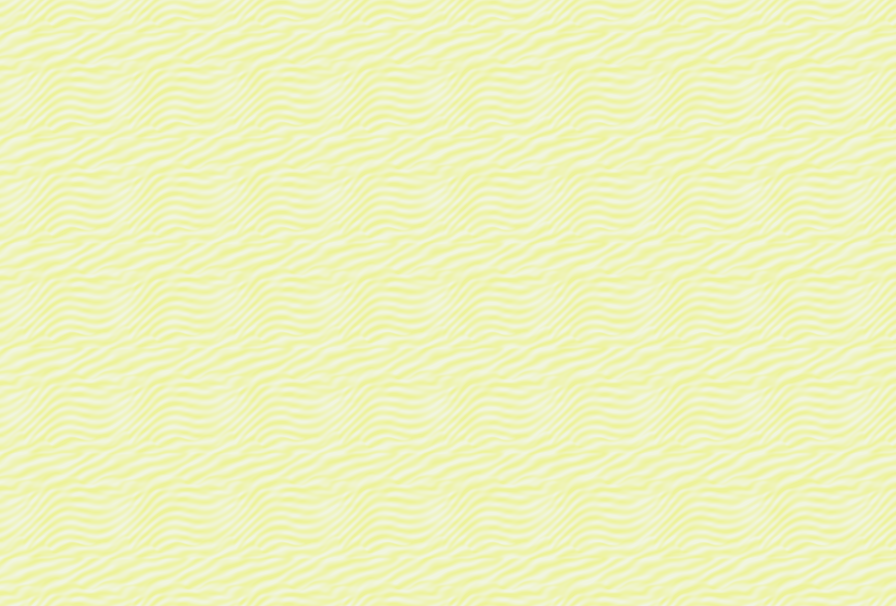
Give the GLSL for this pattern, as a WebGL 1 fragment shader.

```glsl
precision highp float;
// Pale lime zebra-like fabric: a square tile repeated about 8.5 by 5.8 times.
// Three soft wave gratings (humped, slanted, calm) are blended in horizontal
// bands; where they meet the stripes fork. Tileable noise bends and fades them.
uniform vec2 u_resolution;

const float TAU = 6.2831853;

// Random unit gradient at a lattice point
vec2 gradient(vec2 cell) {
    float h = fract(sin(dot(cell, vec2(12.7, 31.1))) * 437.58);
    return vec2(cos(TAU * h), sin(TAU * h));
}

// Gradient noise over the unit tile, with a whole number of cells per side
float tileNoise(vec2 p, vec2 cells) {
    p *= cells;
    vec2 i = floor(p);
    vec2 f = p - i;
    vec2 s = f * f * f * (f * (f * 6.0 - 15.0) + 10.0);
    vec2 lo = mod(i, cells);
    vec2 hi = mod(i + 1.0, cells);
    float a = dot(gradient(lo), f);
    float b = dot(gradient(vec2(hi.x, lo.y)), f - vec2(1.0, 0.0));
    float c = dot(gradient(vec2(lo.x, hi.y)), f - vec2(0.0, 1.0));
    float d = dot(gradient(hi), f - 1.0);
    return mix(mix(a, b, s.x), mix(c, d, s.x), s.y);
}

float wave(float phase) {
    return cos(TAU * phase);
}

// Mix of two gratings that keeps their contrast
float blend(float a, float b, float w) {
    return mix(a, b, w) / sqrt(w * w + (1.0 - w) * (1.0 - w));
}

// Soft round spot, repeated once per tile
float spot(vec2 p, vec2 centre, vec2 tightness) {
    vec2 d = fract(p - centre + 0.5) - 0.5;
    return exp(-dot(d * d, tightness));
}

// Stripe brightness, -1 for yellow to 1 for white; p.y runs downwards
float stripes(vec2 p) {
    float bend = tileNoise(p, vec2(3.0, 4.0));
    float ripple = tileNoise(p + 0.37, vec2(5.0, 7.0));

    // Each phase gains a whole number of turns across the tile
    float hump = wave(11.0 * p.y + 5.0 * p.x
        + 1.15 * sin(TAU * (p.x - 0.32)) + 0.3 * bend);
    float slant = wave(9.0 * p.y + 4.0 * p.x
        + 0.25 * sin(TAU * (p.x + 0.1)) + 0.5 * bend + 0.3 * ripple);
    float calm = wave(10.0 * p.y + 3.0 * p.x
        + 0.35 * sin(TAU * (p.x - 0.3)) + 0.5 * ripple + 0.3);

    // Bands measured down from the seam: slant, calm, hump, calm
    float v = fract(p.y - 0.29);
    float toCalm = smoothstep(0.24, 0.36, v + 0.2 * ripple);
    float toHump = smoothstep(0.38, 0.5, v + 0.2 * bend);
    float leaveHump = smoothstep(0.82, 0.95, v + 0.25 * ripple);
    float seam = 1.0 - smoothstep(0.0, 0.05, v);
    float s = blend(slant, calm, toCalm);
    s = blend(s, hump, toHump);
    s = blend(s, calm, max(leaveHump, seam));

    // Streaks along the stripes vary their width and break them up
    vec2 sheared = vec2(p.x, p.y + p.x * 0.375);
    s = 0.92 * s + 0.9 * tileNoise(sheared, vec2(4.0, 16.0));

    // Faded white patch beside each hump, yellower flanks and calm band
    float fade = spot(p, vec2(0.15, 0.88), vec2(40.0, 28.0));
    s = mix(s, 0.6 + 0.4 * s, 0.8 * fade);
    s -= 0.3 * spot(p, vec2(0.47, 0.95), vec2(60.0, 30.0));
    s -= 0.2 * spot(p, vec2(0.97, 0.98), vec2(90.0, 30.0));
    s -= 0.25 * exp(-pow((v - 0.37) / 0.07, 2.0));

    // Faint broken seam line
    float line = exp(-pow((fract(p.y + 0.21) - 0.5) / 0.014, 2.0));
    return s - line * max(0.0, 0.4 * sin(TAU * (p.x - 0.2)));
}

void main() {
    vec2 fromTop = vec2(gl_FragCoord.x, u_resolution.y - gl_FragCoord.y);
    vec2 p = fromTop / u_resolution.x * 8.53;

    float tone = clamp(0.52 + 0.43 * stripes(p), 0.0, 1.0);
    vec3 yellow = vec3(0.93, 0.95, 0.60);
    vec3 white = vec3(0.945, 0.96, 0.88);
    gl_FragColor = vec4(mix(yellow, white, tone), 1.0);
}
```
